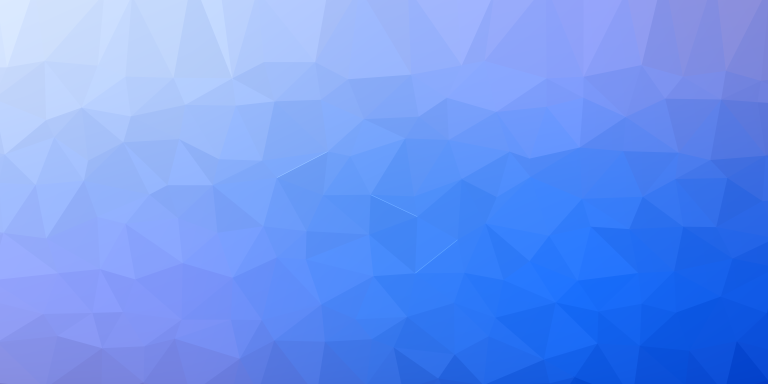
Give the GLSL for this background, as a WebGL 2 fragment shader.

```glsl
#version 300 es
precision highp float;
// Low-poly gradient: a jittered grid of vertices is split into triangles,
// and each facet is tinted by a five by five colour mesh read at its centroid.
// Facets are blended by their edge distance, which gives smooth borders.

#define GRID vec2(17.0, 9.66)   // cells across and up the canvas
#define ROW_SHIFT 0.094         // height of the lowest inner vertex row
#define TOP_ROW 8.5             // rows above this are lifted off the canvas
#define TOP_LIFT 0.12
#define JITTER 0.62             // vertex scatter, in cells
#define INNER_SHADE 0.25        // share of smooth gradient inside a facet
#define FACET_NOISE 0.035       // random brightness per facet
#define SEAM_CHANCE 0.035       // share of cells with a light seam
#define SEAM_WIDTH 0.0022
#define SEAM_LIGHT 0.09

uniform vec2 u_resolution;
out vec4 outColor;

vec2 hash22(vec2 p) {
    vec3 q = fract(p.xyx * vec3(0.1031, 0.1030, 0.0973));
    q += dot(q, q.yzx + 33.33);
    return fract((q.xx + q.yz) * q.zy);
}

float saturate(float x) { return clamp(x, 0.0, 1.0); }

// Five evenly spaced colour stops
vec3 ramp(float x, vec3 a, vec3 b, vec3 c, vec3 d, vec3 e) {
    x *= 4.0;
    vec3 col = mix(a, b, saturate(x));
    col = mix(col, c, saturate(x - 1.0));
    col = mix(col, d, saturate(x - 2.0));
    return mix(col, e, saturate(x - 3.0));
}

// Colour mesh: horizontal ramps joined from bottom to top
vec3 meshColor(vec2 uv) {
    uv = clamp(uv, 0.0, 1.0);
    vec3 base = ramp(uv.x, vec3(122, 125, 205), vec3(112, 122, 215),
        vec3(45, 95, 210), vec3(10, 80, 215), vec3(0, 55, 190));
    vec3 low = ramp(uv.x, vec3(150, 165, 254), vec3(127, 151, 253),
        vec3(62, 132, 250), vec3(27, 113, 255), vec3(12, 85, 226));
    vec3 middle = ramp(uv.x, vec3(159, 188, 252), vec3(134, 170, 250),
        vec3(82, 144, 246), vec3(60, 130, 251), vec3(50, 103, 225));
    vec3 high = ramp(uv.x, vec3(198, 217, 255), vec3(173, 200, 252),
        vec3(134, 170, 250), vec3(125, 155, 253), vec3(108, 126, 220));
    vec3 top = ramp(uv.x, vec3(220, 234, 255), vec3(198, 219, 254),
        vec3(166, 188, 252), vec3(150, 165, 252), vec3(136, 136, 210));
    // Keep the darker base close to the lower edge
    float y = uv.y < 0.25 ? 0.5 * sqrt(uv.y) : uv.y;
    return ramp(y, base, low, middle, high, top) / 255.0;
}

// Vertex position in units of the canvas height
vec2 vertexAt(vec2 id, float aspect) {
    vec2 uv = (id + (hash22(id + 41.0) - 0.5) * JITTER) / GRID;
    uv.y += ROW_SHIFT - 1.0 / GRID.y;
    uv.y += TOP_LIFT * step(TOP_ROW, id.y);
    return vec2(uv.x * aspect, uv.y);
}

// Signed distance to the line a-b, positive on its right
float lineDistance(vec2 p, vec2 a, vec2 b) {
    vec2 e = b - a;
    return dot(p - a, vec2(e.y, -e.x)) / length(e);
}

// Adds one counterclockwise facet; a-b is the diagonal of its cell
void addFacet(inout vec4 sum, vec2 p, vec2 a, vec2 b, vec2 c,
              vec2 seed, float aspect) {
    float diagonal = lineDistance(p, a, b);
    float d = max(diagonal, max(lineDistance(p, b, c), lineDistance(p, c, a)));
    float weight = saturate(0.5 - d * u_resolution.y);
    if (weight <= 0.0) return;
    vec2 scale = vec2(1.0 / aspect, 1.0);
    vec3 col = meshColor((a + b + c) / 3.0 * scale);
    col = mix(col, meshColor(p * scale), INNER_SHADE);
    col += (hash22(seed + c * 91.0).x - 0.5) * FACET_NOISE;
    // Rare light seam along the diagonal
    float seam = 1.0 - smoothstep(0.0, SEAM_WIDTH, abs(diagonal));
    col += seam * SEAM_LIGHT * step(hash22(seed + 7.0).y, SEAM_CHANCE);
    sum += vec4(col, 1.0) * weight;
}

void main() {
    float aspect = u_resolution.x / u_resolution.y;
    vec2 p = gl_FragCoord.xy / u_resolution.y;
    vec2 gridPos = vec2(p.x / aspect, p.y - ROW_SHIFT) * GRID;
    vec2 home = floor(gridPos + vec2(0.0, 1.0));
    vec4 sum = vec4(0.0);

    // Collect the facets of the surrounding cells
    for (int j = -1; j <= 1; j++) {
        for (int i = -1; i <= 1; i++) {
            vec2 id = home + vec2(i, j);
            vec2 a = vertexAt(id, aspect);
            vec2 b = vertexAt(id + vec2(1, 0), aspect);
            vec2 c = vertexAt(id + vec2(1, 1), aspect);
            vec2 d = vertexAt(id + vec2(0, 1), aspect);
            // Split each cell along its shorter diagonal
            if (distance(a, c) < distance(b, d)) {
                addFacet(sum, p, a, c, d, id, aspect);
                addFacet(sum, p, c, a, b, id, aspect);
            } else {
                addFacet(sum, p, b, d, a, id, aspect);
                addFacet(sum, p, d, b, c, id, aspect);
            }
        }
    }
    vec3 smoothColor = meshColor(gl_FragCoord.xy / u_resolution);
    outColor = vec4(sum.a > 0.0 ? sum.rgb / sum.a : smoothColor, 1.0);
}
```
